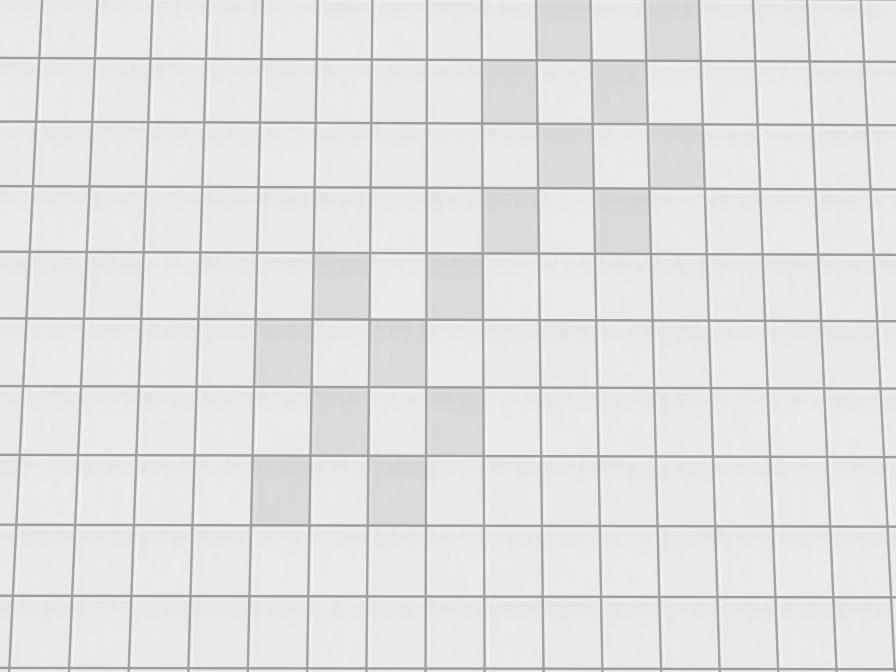
Reproduce this pattern procedurally as a Shadertoy shader.

```glsl
// A wall of pale glazed tiles seen in slight perspective, with a stepped
// checkerboard of grey tiles. A projective warp gives tile coordinates; grout,
// edge glints and faint mottling are then shaded from distances in each tile.

const vec2  TILE_SIZE    = vec2(0.0813, 0.0924); // at the top edge, canvas heights
const vec2  GRID_OFFSET  = vec2(-0.0312, 0.043); // x in heights, y in tiles
const float DEPTH        = 0.0818;   // growth of the tiles toward the bottom
const float SIDE_DEPTH   = -0.0115;  // narrowing of the tiles toward the right
const float LEAN         = -0.0022;  // drift of the upright joints
const float TILT_TOP     = 0.0046;   // slope of the level joints, top and bottom
const float TILT_BOTTOM  = 0.0013;
const float BLOCK        = 4.0;      // tiles per side of a checkered block
const float BLOCK_COUNT  = 2.0;
const float BLOCK_COLUMN = 1.0;      // first column of the top block
const float GROUT_HALF   = 0.0018;
const float GLINT_POS    = 0.0052;
const float GLINT_WIDTH  = 0.0018;
const float GLINT_GAIN   = 0.028;
const float MOTTLE       = 0.014;
const float TILE_VARY    = 0.006;
const vec3  LIGHT_TILE   = vec3(0.919);
const vec3  GREY_TILE    = vec3(0.860);
const vec3  GROUT_LEVEL  = vec3(0.620);
const vec3  GROUT_UPRIGHT = vec3(0.645);

float hash(vec2 p) {
    return fract(sin(dot(p, vec2(127.1, 311.7))) * 43758.5453);
}

float noise(vec2 p) {
    vec2 i = floor(p);
    vec2 f = fract(p);
    f = f * f * (3.0 - 2.0 * f);
    return mix(mix(hash(i), hash(i + vec2(1.0, 0.0)), f.x),
               mix(hash(i + vec2(0.0, 1.0)), hash(i + 1.0), f.x), f.y);
}

// Tile coordinates from canvas position; y runs downward from the top.
vec2 tileCoords(vec2 p, out vec2 localSize) {
    float scale = 1.0 + DEPTH * p.y;
    float across = p.x - GRID_OFFSET.x - LEAN * p.y;
    float down = p.y - p.x * mix(TILT_TOP, TILT_BOTTOM, p.y);
    float sideScale = scale + SIDE_DEPTH * across;
    localSize = TILE_SIZE * vec2(sideScale, scale * scale);
    return vec2(across / (TILE_SIZE.x * sideScale),
                down / (TILE_SIZE.y * scale) + GRID_OFFSET.y);
}

// 1 on the grey tiles: checkered blocks stepping down to the left.
float greyMask(vec2 cell) {
    float block = floor(cell.y / BLOCK);
    float column = cell.x - BLOCK_COLUMN + BLOCK * block;
    bool inside = block >= 0.0 && block < BLOCK_COUNT
               && column >= 0.0 && column < BLOCK;
    return inside && mod(cell.x + cell.y, 2.0) < 0.5 ? 1.0 : 0.0;
}

float glint(float d) {
    float t = (d - GLINT_POS) / GLINT_WIDTH;
    return exp(-t * t);
}

void mainImage(out vec4 fragColor, in vec2 fragCoord) {
    float pixel = 1.0 / iResolution.y;
    vec2 p = (fragCoord - 0.5 * iResolution.xy) * pixel;
    p.y = 0.5 - p.y;

    vec2 size;
    vec2 grid = tileCoords(p, size);
    vec2 cell = floor(grid);
    vec2 f = grid - cell;

    // Glaze: slight tone per tile, shaded top and left, soft upright streaks
    vec3 color = mix(LIGHT_TILE, GREY_TILE, greyMask(cell));
    vec2 seed = cell * 17.0;
    float streaks = 0.6 * noise(f * vec2(13.0, 5.0) + seed)
                  + 0.4 * noise(f * vec2(29.0, 17.0) + seed.yx);
    color += (streaks - 0.5) * MOTTLE * mix(1.0, 0.5, f.y);
    color += (hash(cell) - 0.5) * TILE_VARY;
    color -= 0.012 * (1.0 - smoothstep(0.05, 0.5, f.y));
    color -= 0.005 * (1.0 - smoothstep(0.0, 0.3, f.x));

    // Bright bevel on the top and left edges
    vec2 fromEdge = f * size;
    color += GLINT_GAIN * max(glint(fromEdge.x), glint(fromEdge.y));

    // Grout joints
    vec2 d = (0.5 - abs(f - 0.5)) * size;
    vec2 grout = 1.0 - smoothstep(vec2(GROUT_HALF - 0.6 * pixel),
                                  vec2(GROUT_HALF + 0.6 * pixel), d);
    color = mix(color, GROUT_UPRIGHT, grout.x);
    color = mix(color, GROUT_LEVEL, grout.y);

    fragColor = vec4(clamp(color, 0.0, 1.0), 1.0);
}
```
